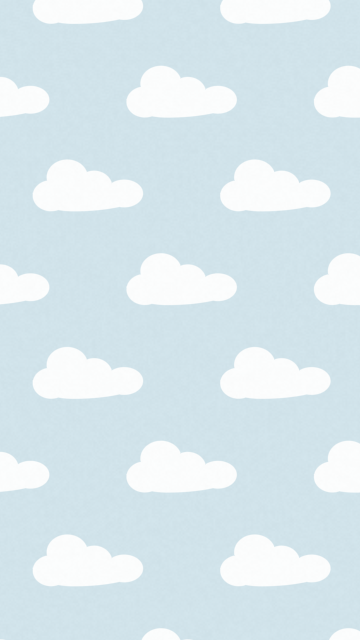
This pattern is drawn by a Shadertoy shader. Its source:

```glsl
// Half-drop repeat of flat white clouds on pale blue, with a faint paper grain.

const vec3  SKY          = vec3(0.818, 0.890, 0.918);
const vec3  CLOUD        = vec3(0.985, 0.990, 0.990);
const float TILE         = 0.5208;              // repeat size, in canvas widths
const vec2  TILE_ORIGIN  = vec2(0.2442, 0.2211); // centre of one cloud
const float CLOUD_WIDTH  = 0.589;               // in tiles
const float GRAIN_CELLS  = 210.0;               // grain cells across the canvas
const float SKY_GRAIN    = 0.022;
const float CLOUD_GRAIN  = 0.012;

float hash(vec2 p) {
    return fract(sin(dot(p, vec2(127.1, 311.7))) * 43758.5453);
}

float valueNoise(vec2 p) {
    vec2 i = floor(p), f = fract(p);
    f = f * f * (3.0 - 2.0 * f);
    return mix(mix(hash(i), hash(i + vec2(1, 0)), f.x),
               mix(hash(i + vec2(0, 1)), hash(i + vec2(1, 1)), f.x), f.y);
}

// Approximate signed distance to an ellipse.
float ellipse(vec2 p, vec2 radius) {
    float k0 = length(p / radius);
    float k1 = length(p / (radius * radius));
    return (k0 - 1.0) * max(k0, 1e-3) / max(k1, 1e-3);
}

// Cloud of unit width: three puffs, a rounded left end and a lopsided base.
float cloud(vec2 p) {
    float d = ellipse(p - vec2(-0.187, 0.073), vec2(0.187, 0.162));
    d = min(d, ellipse(p - vec2(0.056, -0.018), vec2(0.167, 0.152)));
    d = min(d, ellipse(p - vec2(0.328, -0.073), vec2(0.172, 0.126)));
    d = min(d, ellipse(p - vec2(-0.333, -0.093), vec2(0.167, 0.141)));

    vec2 base = p - vec2(-0.131, -0.073);
    vec2 baseRadius = vec2(base.x < 0.0 ? 0.369 : 0.631,
                           base.y < 0.0 ? 0.162 : 0.070);
    return min(d, ellipse(base, baseRadius));
}

void mainImage(out vec4 fragColor, in vec2 fragCoord) {
    vec2 uv = fragCoord / iResolution.x;
    vec2 tile = (uv - TILE_ORIGIN) / TILE;

    // Two interleaved square lattices, half a tile apart both ways.
    float d = 1e3;
    for (int i = 0; i < 2; i++) {
        vec2 cell = fract(tile + 0.5 * float(i)) - 0.5;
        d = min(d, cloud(cell / CLOUD_WIDTH));
    }

    float pixel = 1.0 / (iResolution.x * TILE * CLOUD_WIDTH);
    float mask = 1.0 - smoothstep(-0.8 * pixel, 0.8 * pixel, d);

    // Paper grain: fine speckle over a softer mottle.
    float grain = 0.6 * valueNoise(uv * GRAIN_CELLS)
                + 0.4 * valueNoise(uv * GRAIN_CELLS * 0.4 + 17.0) - 0.5;

    vec3 color = mix(SKY, CLOUD, mask);
    color += grain * mix(SKY_GRAIN, CLOUD_GRAIN, mask);
    fragColor = vec4(color, 1.0);
}
```
